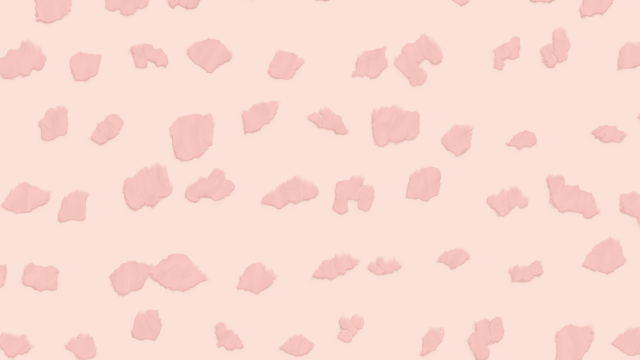
Write a Shadertoy shader that draws this pattern.

```glsl
// Scattered dabs of thick pink paint with dry upper edges on a pale peach ground.

float hash(vec2 p) {
    vec3 q = fract(vec3(p.xyx) * 0.1031);
    q += dot(q, q.yzx + 33.33);
    return fract((q.x + q.y) * q.z);
}

float noise(vec2 p) {
    vec2 i = floor(p), f = fract(p);
    f = f * f * (3.0 - 2.0 * f);
    return mix(mix(hash(i), hash(i + vec2(1, 0)), f.x),
               mix(hash(i + vec2(0, 1)), hash(i + vec2(1, 1)), f.x), f.y);
}

mat2 rotation(float a) {
    return mat2(cos(a), -sin(a), sin(a), cos(a));
}

float capsule(vec2 p, vec2 a, vec2 b, float radius) {
    vec2 ab = b - a;
    return length(p - a - ab * clamp(dot(p - a, ab) / dot(ab, ab), 0.0, 1.0)) - radius;
}

// One broad dab: an ellipse with a pointed tip and a chopped flank.
float leafDab(vec2 q, float seed) {
    float body = length(q * vec2(0.87, 1.0));
    float tip = 0.8 * abs(q.y + 0.2 * (seed - 0.5)) + 0.8 * q.x;
    float chop = dot(q, normalize(vec2(-0.8, seed * 2.0 - 1.0))) * 1.2;
    return max(body, max(tip, chop)) - 1.0;
}

// Three short strokes side by side, leaving notches between them.
float strokeDab(vec2 q, vec2 id) {
    float d = 9.0;
    float slant = 0.5 * (hash(id + 51.0) - 0.4);
    for (float k = -1.0; k < 2.0; k++) {
        vec2 centre = vec2(0.56 * k, 0.65 * (hash(id + 60.0 + k * 7.0) - 0.5));
        vec2 arm = vec2(slant, 0.25 + 0.4 * hash(id + 90.0 + k * 5.0));
        float s = capsule(q, centre - arm, centre + arm, 0.36);
        float blend = max(0.14 - abs(d - s), 0.0);
        d = min(d, s) - blend * blend / 0.56;
    }
    return d;
}

// Nearest dab: x = signed distance, y = its angle, z = its random tone.
vec3 nearestDab(vec2 p) {
    vec3 best = vec3(9.0, 0.0, 0.0);
    vec2 ragged = 0.045 * (vec2(noise(p * 9.0), noise(p * 9.0 + 40.0)) - 0.5)
                + 0.03 * (vec2(noise(p * 26.0), noise(p * 26.0 + 70.0)) - 0.5);
    for (float j = -1.0; j < 2.0; j++) {
        float row = floor(p.y) + j;
        float stagger = 0.5 * mod(row, 2.0);
        for (float i = -1.0; i < 2.0; i++) {
            vec2 id = vec2(floor(p.x - stagger) + i, row) + 20.0;
            vec2 jitter = vec2(hash(id + 3.0), hash(id + 17.0)) - 0.5;
            vec2 centre = id - 20.0 + vec2(stagger + 0.5, 0.5) + 0.36 * jitter;
            float angle = mix(-0.4, 1.1, hash(id + 29.0));
            float size = mix(0.2, 0.385, hash(id + 37.0));
            vec2 radii = size * vec2(1.0, mix(0.6, 0.88, hash(id + 43.0)));
            vec2 q = rotation(angle) * (p + ragged - centre) / radii;
            float seed = hash(id + 71.0);
            if (hash(id + 83.0) < 0.5) q.x = -q.x;
            float d = hash(id + 97.0) < 0.5 ? leafDab(q, seed) : strokeDab(q, id);
            d *= radii.y;
            if (d < best.x) best = vec3(d, angle, seed);
        }
    }
    return best;
}

void mainImage(out vec4 fragColor, in vec2 fragCoord) {
    const vec3 ground = vec3(0.984, 0.882, 0.843);
    const vec3 paint = vec3(0.961, 0.769, 0.751);
    const vec3 rimShade = vec3(0.84, 0.63, 0.60);
    float pixel = 5.2 / iResolution.y;
    vec2 p = fragCoord * pixel + vec2(0.3, 0.15);

    vec3 dab = nearestDab(p);
    float d = dab.x;
    vec2 slope = vec2(nearestDab(p + vec2(0.02, 0)).x, nearestDab(p + vec2(0, 0.02)).x) - d;
    vec2 normal = slope / (length(slope) + 0.0001);
    float upward = dot(normal, normalize(vec2(0.35, 1.0)));

    // Bristle streaks and folds across the paint, lit as shallow relief
    vec2 along = rotation(dab.y + 1.1) * p;
    float bristles = noise(along * vec2(5.0, 34.0));
    vec2 f = along * vec2(5.0, 9.0) + dab.z * 30.0;
    float relief = noise(f) - noise(f + vec2(0.25, 0.35));
    float crease = 1.0 - smoothstep(0.0, 0.07, abs(noise(f * 0.8 + 9.0) - 0.5));
    vec3 tint = paint + 0.035 * relief + 0.012 * (bristles - 0.5) - 0.012 * crease;
    tint += 0.008 * (dab.z - 0.5);

    // Upper edges thin out into dry streaks, lower edges stay crisp
    float dry = smoothstep(0.1, 0.9, upward) * smoothstep(0.2, 0.7, noise(p * 4.0 + 5.0));
    float soft = 0.6 * pixel + 0.035 * dry;
    float cover = 1.0 - smoothstep(-soft, soft, d + 0.03 * dry * (bristles - 0.4));

    // Raised rim with a thin shadow, strongest below
    float rimDepth = mix(0.1, 0.62, 1.0 - smoothstep(-0.7, 0.3, upward));
    rimDepth *= 0.35 + 0.65 * noise(p * 7.0 + 15.0);
    float rimOffset = (d + 0.004) / 0.014;
    float rim = exp(-rimOffset * rimOffset) * rimDepth;
    float shadow = exp(-max(d, 0.0) / 0.025) * (1.0 - smoothstep(-0.8, 0.2, upward));

    vec3 color = mix(ground - 0.025 * shadow, tint, cover);
    color = mix(color, rimShade, rim);
    fragColor = vec4(color, 1.0);
}
```
